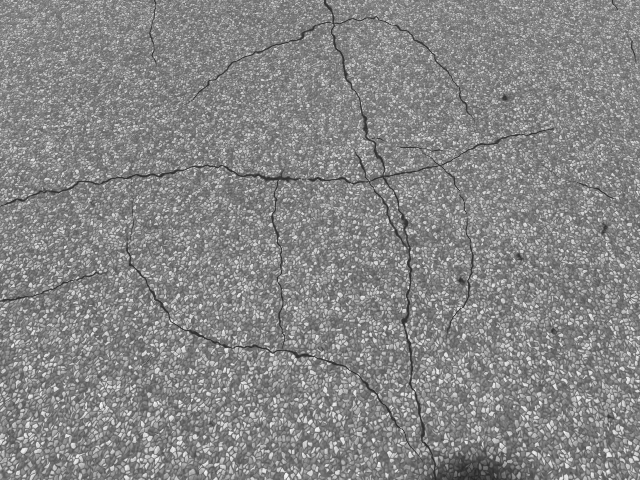
This texture is drawn by a Shadertoy shader. Its source:

```glsl
// Weathered grey asphalt seen at a slant: packed stone chips, jagged cracks, oil spots and a soft shadow.
#define GRAIN_DENSITY 110.0
#define TILT 0.42
#define BINDER_TONE 0.40
#define CHIP_DARK 0.42
#define CHIP_LIGHT 0.88
#define MEAN_TONE 0.54
#define GRIT 0.15
#define MOTTLE 0.025
#define CRACK_TONE 0.15
#define CRACK_WIDTH 0.0017
#define SPOT_COUNT 9
#define SHADOW_DEPTH 0.55

// Integer hash giving three values in 0..1
vec3 hash3(ivec2 cell) {
    uvec3 v = uvec3(uvec2(cell), 7u) * 1664525u + 1013904223u;
    v.x += v.y * v.z; v.y += v.z * v.x; v.z += v.x * v.y;
    v ^= v >> 16u;
    v.x += v.y * v.z; v.y += v.z * v.x; v.z += v.x * v.y;
    return vec3(v >> 8u) / float(1 << 24);
}
// Smooth value noise, two channels centred on zero
vec2 noise2(vec2 p) {
    ivec2 i = ivec2(floor(p));
    vec2 f = fract(p);
    f = f * f * (3.0 - 2.0 * f);
    vec2 low = mix(hash3(i).xy, hash3(i + ivec2(1, 0)).xy, f.x);
    vec2 high = mix(hash3(i + ivec2(0, 1)).xy, hash3(i + ivec2(1, 1)).xy, f.x);
    return mix(low, high, f.y) - 0.5;
}
// Road plane in perspective: chips shrink towards the top
vec2 roadPlane(vec2 p, float aspect) {
    float depth = 1.0 / (1.0 - TILT * p.y);
    return GRAIN_DENSITY * vec2((p.x - 0.5 * aspect) * depth, 0.79 / TILT * depth);
}
// Angular chips: slightly warped, stretched cells with uneven gaps and fine grit
float chips(vec2 q) {
    float grit = GRIT * noise2(q * 2.7 + 5.0).y;
    q += 0.45 * noise2(q * 1.6);
    ivec2 base = ivec2(floor(q));
    float nearest = 9.0, second = 9.0, tone = 0.0, gap = 0.0, facet = 0.0;
    for (int k = 0; k < 9; k++) {
        ivec2 cell = base + ivec2(k % 3, k / 3) - 1;
        vec3 h = hash3(cell);
        vec2 r = q - vec2(cell) - h.xy;
        float angle = 0.7 + 2.4 * (h.z - 0.5);
        vec2 axis = vec2(cos(angle), sin(angle));
        float d = length(vec2(0.78 * dot(r, axis), 1.25 * dot(r, vec2(-axis.y, axis.x))));
        second = min(second, max(d, nearest));
        if (d < nearest) {
            nearest = d;
            tone = fract(h.z * 37.0);
            gap = mix(0.25, 0.65, fract(h.z * 91.0));
            facet = dot(r, vec2(-0.6, 0.8));
        }
    }
    float chip = mix(CHIP_DARK, CHIP_LIGHT, tone) + 0.12 * facet;
    return grit + mix(BINDER_TONE, chip, smoothstep(0.0, gap, second - nearest));
}
// Coverage of one crack, from its offset to the curve, fading at the ends of its span
float crack(float offset, float slope, float along, vec2 span, float width) {
    float d = abs(offset) / sqrt(1.0 + slope * slope);
    float soft = 0.7 / iResolution.y;
    vec2 ends = smoothstep(-0.02, 0.02, vec2(along - span.x, span.y - along));
    return ends.x * ends.y * (1.0 - smoothstep(max(width - soft, 0.0), width + soft, d));
}
float straight(float across, float along, float start, float slope, vec2 span, float width) {
    return crack(across - start - slope * along, slope, along, span, width);
}
// Crack network: simple curves in a jittered domain
float cracks(vec2 p) {
    vec2 rough = noise2(p * 27.0);
    float w = CRACK_WIDTH * (0.95 + 0.9 * rough.x + 0.9 * noise2(p * 110.0).x);
    float thin = 0.6 * w, broken = smoothstep(-0.35, 0.1, rough.y);
    p += 0.028 * noise2(p * 7.0 + 3.0) + 0.017 * noise2(p * 24.0)
       + 0.009 * noise2(p * 60.0) + 0.004 * noise2(p * 130.0);
    float x = p.x, y = p.y;
    // Long crack down the slab and its side branch
    float c = crack(x - 0.93 + 0.24 * y - 0.025 * sin(6.3 * y - 2.2), 0.24, y, vec2(-0.1, 1.1), 1.2 * w);
    c = max(c, straight(x, y, 1.03, -0.42, vec2(0.48, 0.69), 0.9 * w));
    // Wavy crack across
    c = max(c, crack(y - 0.575 - 0.11 * x - 0.035 * sin(6.0 * x), 0.11 + 0.21 * cos(6.0 * x), x, vec2(-0.1, 1.17), w));
    // Lower crack, steep at both ends
    float t = x - 0.56;
    c = max(c, crack(y - 0.28 + 8.5 * t * t * t, 25.5 * t * t, x, vec2(0.26, 0.87), w));
    // Upper arch
    t = x - 0.76;
    float fall = max(t, 0.0);
    c = max(c, crack(y - 0.95 + 1.2 * t * t + 12.0 * fall * fall * fall, 2.4 * t + 36.0 * fall * fall, x, vec2(0.38, 0.99), 0.75 * w));
    // Upright branches and the left crack
    c = max(c, straight(x, y, 0.59, 0.0, vec2(0.29, 0.64), 0.8 * w));
    t = y - 0.47;
    c = max(c, crack(x - 0.985 + 2.0 * t * t, 4.0 * t, y, vec2(0.31, 0.68), 0.75 * w));
    c = max(c, straight(y, x, 0.37, 0.27, vec2(-0.1, 0.22), 0.8 * w));
    // Broken hairlines
    float hair = straight(x, y, 0.43, -0.12, vec2(0.84, 1.1), thin);
    hair = max(hair, straight(x, y, 1.64, -0.36, vec2(0.86, 1.1), thin));
    hair = max(hair, straight(x, y, 0.27, 0.0, vec2(0.46, 0.65), thin));
    hair = max(hair, straight(y, x, 1.10, -0.40, vec2(1.14, 1.4), thin));
    hair = max(hair, straight(y, x, 0.90, -0.23, vec2(0.77, 0.93), thin));
    hair = max(hair, straight(y, x, 0.03, 0.67, vec2(0.29, 0.39), thin));
    return max(c, hair * broken);
}
// Small ragged oil spots
float spots(vec2 p, float aspect) {
    float cover = 0.0;
    vec2 ragged = p + 0.014 * noise2(p * 90.0);
    for (int i = 0; i < SPOT_COUNT; i++) {
        vec3 h = hash3(ivec2(i, 91));
        float radius = mix(0.006, 0.014, h.z), d = length(ragged - h.xy * vec2(aspect, 1.0));
        cover = max(cover, (0.25 + 0.35 * h.z) * (1.0 - smoothstep(0.3 * radius, radius, d)));
    }
    return cover;
}
void mainImage(out vec4 fragColor, in vec2 fragCoord) {
    float aspect = iResolution.x / iResolution.y, tone = 0.0;
    vec2 p = fragCoord / iResolution.y;
    // Chips, averaged over four samples, flatter with distance
    for (int i = 0; i < 4; i++) {
        vec2 shift = (vec2(i & 1, i >> 1) - 0.5) * 0.5;
        tone += 0.25 * chips(roadPlane((fragCoord + shift) / iResolution.y, aspect));
    }
    tone = MEAN_TONE + (tone - MEAN_TONE) * mix(1.05, 0.75, p.y);
    // Uneven wear, stains, shadow at the lower edge, cracks
    tone += MOTTLE * (noise2(roadPlane(p, aspect) * 0.3).x + noise2(p * 5.0).y);
    tone *= 1.0 - spots(p, aspect);
    float shadow = length((p - vec2(0.74 * aspect, 0.0)) / vec2(0.17, 0.09));
    tone *= 1.0 - SHADOW_DEPTH * (1.0 - smoothstep(0.1, 1.0, shadow));
    tone = mix(tone, min(tone, CRACK_TONE), 0.85 * cracks(p));
    fragColor = vec4(vec3(clamp(tone, 0.0, 1.0)), 1.0);
}
```
